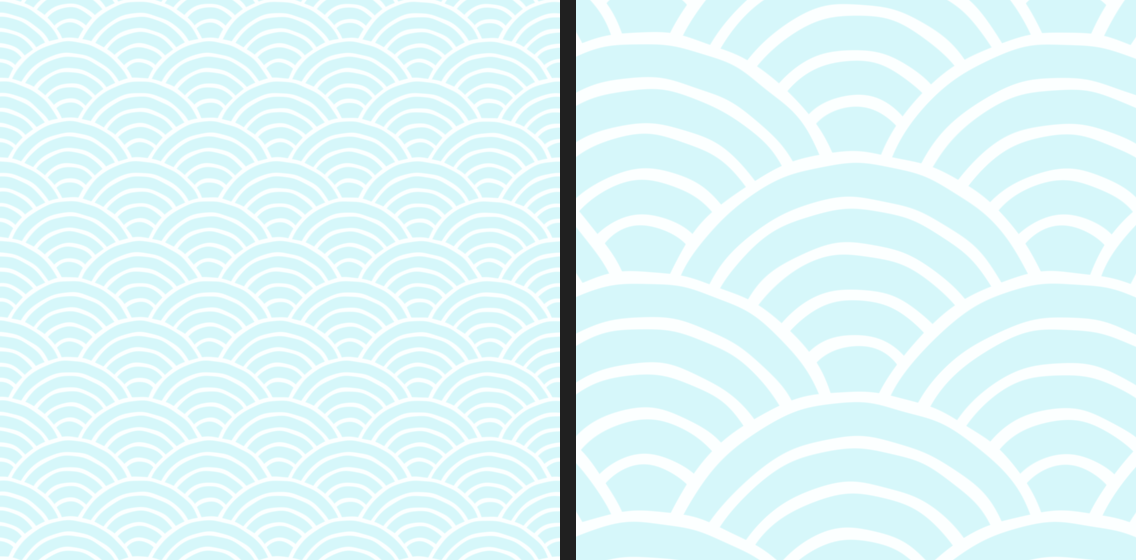
Left: the whole. Right: its middle third, enlarged.
Reproduce this pattern procedurally as a WebGL 2 fragment shader.

```glsl
#version 300 es
precision highp float;
// Overlapping wave scales: staggered rows of nested white arcs on pale aqua.
// Rows are painted from back to front, each disc hiding the rows behind it,
// and layered sines give the lines a slight hand-drawn wobble.

uniform vec2 u_resolution;
out vec4 fragColor;

const float ROW_STEP = 0.285;   // row spacing, in scale widths
const float RADIUS = 0.469;     // outer arc radius, in scale widths

// Small layered sine offset for uneven lines
vec2 handWobble(vec2 p) {
  return 0.0025 * sin(p.yx * vec2(17.0, 13.0) + vec2(0.4, 1.7))
       + 0.0015 * sin(p.yx * vec2(31.0, 37.0) + p * 9.0);
}

// Distance to the nearest of five nested arcs; p.y is depth below the crest
float arcDistance(vec2 p) {
  float nearest = 1.0;
  for (int i = 0; i < 5; i++) {
    float ring = float(i);
    vec2 center = vec2(0.0, RADIUS + 0.0276 * ring);
    float radius = RADIUS - 0.081 * ring;
    nearest = min(nearest, abs(length(p - center) - radius));
  }
  return nearest;
}

void main() {
  vec3 aqua = vec3(0.84, 0.97, 0.98);
  vec3 white = vec3(0.99, 1.0, 1.0);

  // Four scales across, with depth measured down from the top edge
  vec2 uv = gl_FragCoord.xy / u_resolution.y;
  vec2 pos = 4.0 * vec2(uv.x, 1.0 - uv.y);
  float soft = 4.0 / u_resolution.y;
  pos += handWobble(pos);

  // Line thickness drifts a little along the arcs
  float halfWidth = 0.0138 + 0.0013 * sin(pos.x * 19.0 + 3.0 * sin(pos.y * 8.0));
  float frontRow = floor(pos.y / ROW_STEP) + 1.0;
  vec3 color = aqua;

  // Paint the overlapping rows, the lowest one last
  for (int i = 4; i >= 0; i--) {
    float row = frontRow - float(i);
    float stagger = 0.5 * mod(row, 2.0);
    vec2 p = vec2(fract(pos.x - stagger + 0.5) - 0.5, pos.y - row * ROW_STEP);

    float disc = length(p - vec2(0.0, RADIUS)) - RADIUS - halfWidth;
    float cover = 1.0 - smoothstep(-soft, soft, disc);
    float line = 1.0 - smoothstep(-soft, soft, arcDistance(p) - halfWidth);
    // Keep the outer rim white where its edge is smoothed
    line = max(line, smoothstep(-2.0 * soft, -soft, disc));
    color = mix(color, mix(aqua, white, line), cover);
  }

  fragColor = vec4(color, 1.0);
}
```
